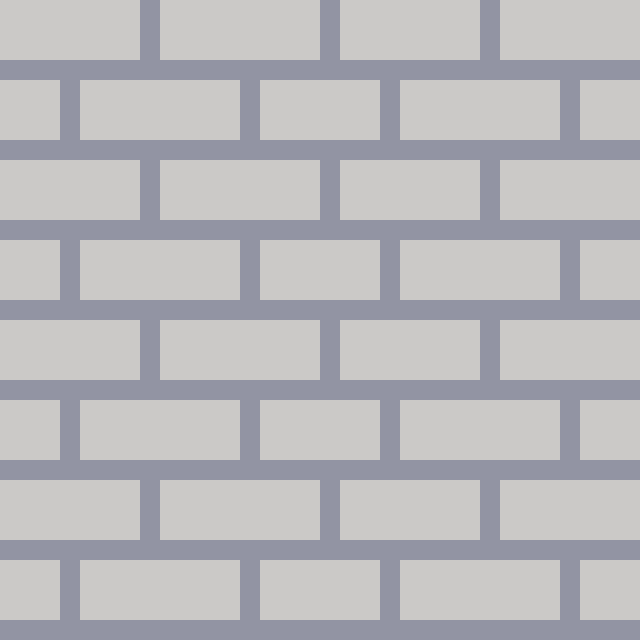
Reproduce this pattern procedurally as a Shadertoy shader.

```glsl
// Signed distance to the horizontal mortar beds, one below each four-unit course
float bedDistance(float y) {
    return abs(mod(y + 1.5, 4.0) - 2.0) - 0.5;
}

// Signed distance to the nearest upright joint of a course
float jointDistance(vec2 p) {
    bool oddCourse = mod(floor(p.y / 4.0), 2.0) > 0.5;
    // The last odd joint is the first one wrapped past the right edge
    vec4 centers = oddCourse ? vec4(7.5, 16.5, 24.5, 39.5)
                             : vec4(3.5, 12.5, 19.5, 28.5);
    vec4 gap = abs(p.x - centers);
    return min(min(gap.x, gap.y), min(gap.z, gap.w)) - 0.5;
}

void mainImage(out vec4 fragColor, in vec2 fragCoord) {
    // The wall is 32 mortar widths on each side: eight courses high
    vec2 p = 32.0 * fragCoord / iResolution.xy;
    float pixel = 32.0 / iResolution.y;

    float mortarDistance = min(bedDistance(p.y), jointDistance(p));
    float mortar = clamp(0.5 - mortarDistance / pixel, 0.0, 1.0);

    vec3 brickColor = vec3(0.796, 0.790, 0.780);
    vec3 mortarColor = vec3(0.573, 0.580, 0.641);
    fragColor = vec4(mix(brickColor, mortarColor, mortar), 1.0);
}
```
